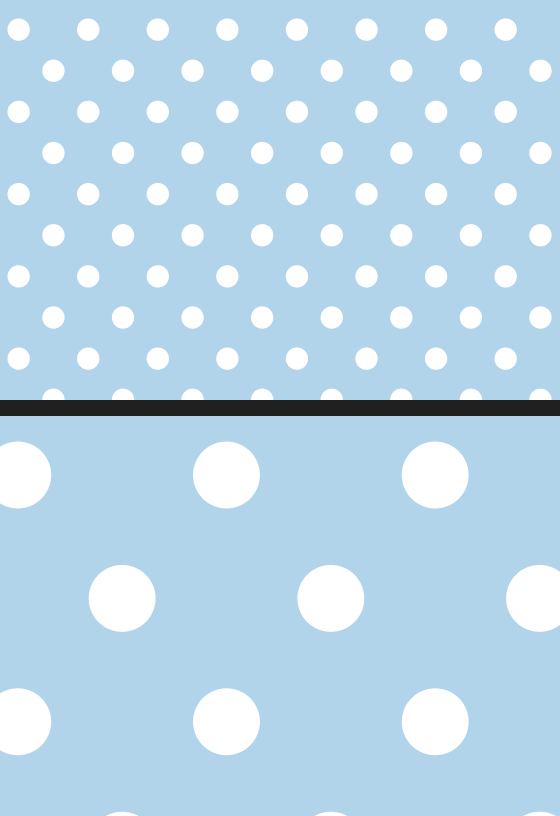
Top: the whole. Bottom: its middle third, enlarged.
Write a Shadertoy shader that draws this pattern.

```glsl
// Staggered white polka dots on a flat pale blue ground.

// Lengths are fractions of the canvas width.
const vec2  DOT_PITCH  = vec2(0.12424, 0.07344); // column and row spacing
const vec2  FIRST_DOT  = vec2(0.0333, 0.0529);   // centre, from the top left
const float DOT_RADIUS = 0.0199;
const float ROW_SHIFT  = 0.5;                    // odd-row offset, in columns

const vec3 GROUND_COLOR = vec3(0.695, 0.830, 0.920);
const vec3 DOT_COLOR    = vec3(1.0);

// Signed distance to the nearest dot of the staggered lattice.
float dotLattice(vec2 p) {
    vec2 cell = (p - FIRST_DOT) / DOT_PITCH;
    float row = round(cell.y);
    cell.x -= ROW_SHIFT * mod(row, 2.0);
    vec2 offset = (cell - round(cell)) * DOT_PITCH;
    return length(offset) - DOT_RADIUS;
}

void mainImage(out vec4 fragColor, in vec2 fragCoord) {
    // Width-based units, measured down from the top edge.
    float pixel = 1.0 / iResolution.x;
    vec2 p = vec2(fragCoord.x, iResolution.y - fragCoord.y) * pixel;

    // Edge coverage over one pixel.
    float coverage = clamp(0.5 - dotLattice(p) / pixel, 0.0, 1.0);
    fragColor = vec4(mix(GROUND_COLOR, DOT_COLOR, coverage), 1.0);
}
```
